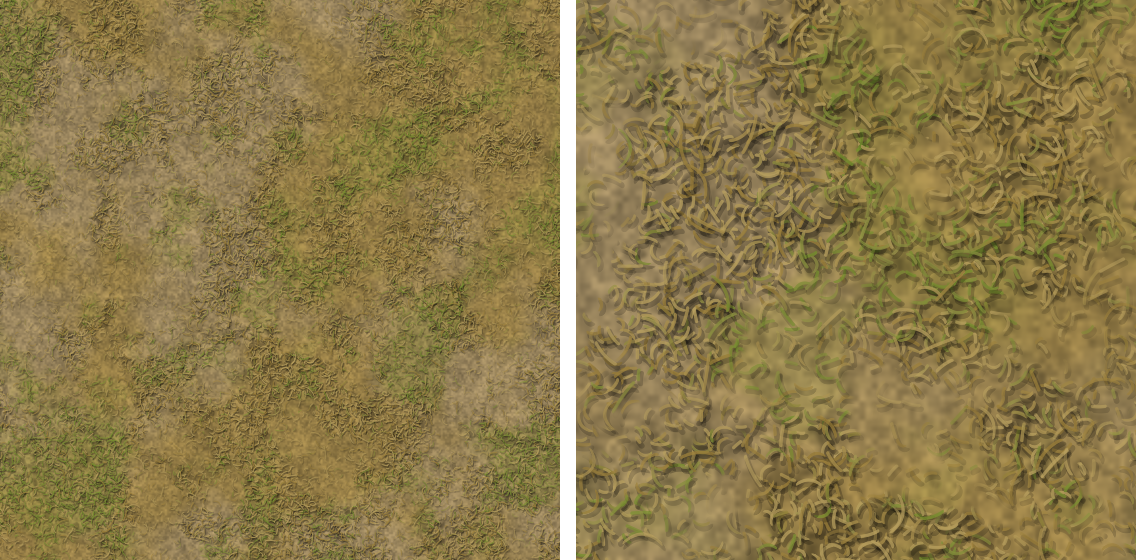
Left, the full canvas; right, a detail of the centre.
This texture is drawn by a WebGL 1 fragment shader. Its source:

```glsl
precision highp float;
// Dry trodden ground with sparse grass: layered noise makes soil and grain,
// and scattered curved blades with small shadows gather into straw tufts
// and a few green patches.
uniform vec2 u_resolution;

const vec3 OCHRE = vec3(0.595, 0.498, 0.278);
const vec3 GREY_TAN = vec3(0.615, 0.532, 0.375);
const vec3 MOSS = vec3(0.560, 0.525, 0.245);
const vec3 STRAW = vec3(0.720, 0.625, 0.370);
const vec3 DRY_STEM = vec3(0.600, 0.490, 0.220);
const vec3 OLIVE = vec3(0.560, 0.550, 0.270);
const vec3 FRESH = vec3(0.450, 0.560, 0.170);

vec3 hash3(vec2 p) {
  vec3 q = fract(p.xyx * vec3(0.1031, 0.1030, 0.0973));
  q += dot(q, q.yxz + 33.33);
  return fract((q.xxy + q.yzz) * q.zyx);
}

float valueNoise(vec2 p) {
  vec2 cell = floor(p);
  vec2 f = fract(p);
  f = f * f * (3.0 - 2.0 * f);
  float low = mix(hash3(cell).x, hash3(cell + vec2(1.0, 0.0)).x, f.x);
  float high = mix(hash3(cell + vec2(0.0, 1.0)).x, hash3(cell + 1.0).x, f.x);
  return mix(low, high, f.y);
}

float fbm(vec2 p) {
  float sum = 0.0;
  float weight = 0.5;
  for (int i = 0; i < 4; i++) {
    sum += weight * valueNoise(p);
    p = mat2(1.6, 1.2, -1.2, 1.6) * p + 17.3;
    weight *= 0.5;
  }
  return sum / 0.9375;
}

// Distance to a bent stroke centred on the origin and lying along x.
float strokeDistance(vec2 p, float halfLength, float bend) {
  p.y -= bend * p.x * p.x;
  return length(vec2(max(abs(p.x) - halfLength, 0.0), p.y));
}

float coverage(float dist, float halfWidth, float pixel) {
  return 1.0 - smoothstep(max(halfWidth - 0.6 * pixel, 0.0), halfWidth + 0.6 * pixel, dist);
}

// One layer of scattered blades: x = blade, y = shadow, z = random tint.
vec3 bladeLayer(vec2 uv, float scale, float density, float seed, float pixel) {
  vec2 p = uv * scale + seed * 7.31;
  vec2 home = floor(p);
  vec3 result = vec3(0.0);
  for (int j = -1; j <= 1; j++) {
    for (int i = -1; i <= 1; i++) {
      vec2 cell = home + vec2(float(i), float(j));
      vec3 place = hash3(cell + seed * 19.0);
      vec3 form = hash3(cell + seed * 31.0 + 101.0);
      float present = 1.0 - smoothstep(density - 0.05, density + 0.05, form.x);
      float angle = 6.2832 * place.z;
      mat2 turn = mat2(cos(angle), -sin(angle), sin(angle), cos(angle));
      vec2 local = p - cell - place.xy;
      float halfLength = mix(0.18, 0.55, form.y);
      float bend = 2.4 * (form.z - 0.5);
      float blade = strokeDistance(turn * local, halfLength, bend) / scale;
      vec2 dropped = local + vec2(-0.0012, 0.0022) * scale;
      float shade = strokeDistance(turn * dropped, halfLength, bend) / scale;
      float cover = present * coverage(blade, 0.0010, pixel);
      if (cover > result.x) {
        result.x = cover;
        result.z = fract(form.y * 7.0 + place.x * 5.0);
      }
      result.y = max(result.y, present * coverage(shade, 0.0017, pixel));
    }
  }
  return result;
}

vec3 bladeColor(float tint, float green) {
  vec3 dry = mix(DRY_STEM, STRAW, smoothstep(0.1, 0.8, tint));
  vec3 living = mix(FRESH, OLIVE, fract(tint * 5.0));
  float alive = smoothstep(-0.15, 0.15, green - fract(tint * 13.0));
  return mix(dry, living, alive);
}

// Bare soil: broad ochre and grey areas, mottling, then sandy grain.
vec3 soil(vec2 uv, float green) {
  float bare = smoothstep(0.42, 0.68, fbm(uv * 5.0 + 40.0));
  vec3 color = mix(OCHRE, GREY_TAN, bare);
  color = mix(color, MOSS, 0.6 * green);
  float mottle = fbm(uv * 24.0 + 9.0) - 0.5;
  float crumbs = valueNoise(uv * 125.0) - 0.5;
  float sand = valueNoise(uv * 270.0 + 5.0) - 0.5;
  return color * (1.0 + 0.24 * mottle + 0.15 * crumbs + 0.22 * sand);
}

void main() {
  vec2 uv = gl_FragCoord.xy / u_resolution.y;
  float pixel = 1.0 / u_resolution.y;

  // Where grass grows, and where it is still green.
  float tuft = smoothstep(0.40, 0.66, fbm(uv * 15.0 + 3.0));
  float patches = smoothstep(0.55, 0.70, fbm(uv * 5.5 + 71.0));
  float sprigs = smoothstep(0.58, 0.72, fbm(uv * 13.0 + 23.0));
  float green = clamp(0.85 * patches + 0.6 * sprigs, 0.0, 1.0);
  float growth = clamp(tuft + 0.6 * green, 0.0, 1.0);

  vec3 color = soil(uv, green);

  // Dark pits between the stems.
  float pits = 1.0 - smoothstep(0.18, 0.45, valueNoise(uv * 95.0 + 60.0));
  color *= 1.0 - pits * mix(0.06, 0.26, growth);

  for (int i = 0; i < 5; i++) {
    float layer = float(i);
    float density = mix(0.14, 0.72, growth);
    vec3 blades = bladeLayer(uv, 115.0 - 17.0 * layer, density, layer + 1.0, pixel);
    color *= 1.0 - blades.y * mix(0.10, 0.22, growth);
    vec3 stem = bladeColor(blades.z, 0.08 + 0.75 * green);
    color = mix(color, stem, blades.x * mix(0.5, 0.75, growth));
  }
  gl_FragColor = vec4(clamp(color, 0.0, 1.0), 1.0);
}
```
